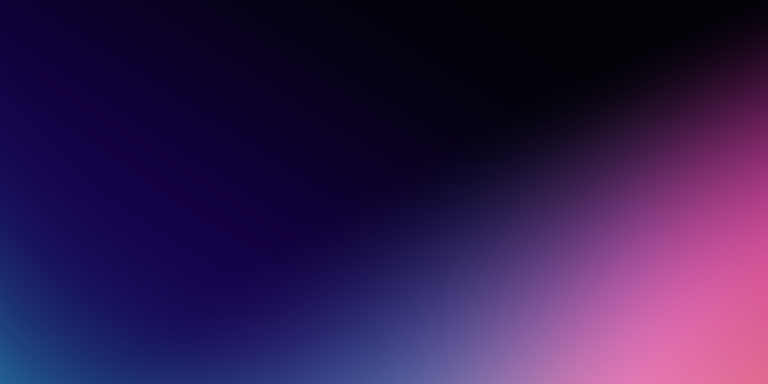
Write a WebGL 2 fragment shader that draws this background.

```glsl
#version 300 es
precision highp float;
// Soft night-sky gradient: an indigo field fading to black at the upper right,
// a teal glow in the lower left corner, and a curved diagonal band of light
// that turns from steel blue through pink to coral at the lower right.

uniform vec2 u_resolution;
out vec4 fragColor;

// Indigo at the lower left, near black at the upper right
vec3 nightField(vec2 p) {
    float fade = smoothstep(0.4, 1.65, dot(p, vec2(1.15, 0.9)));
    return mix(vec3(0.085, 0.0, 0.30), vec3(0.01, 0.005, 0.03), fade);
}

// Corner glow that hugs the left and bottom edges
float cornerGlow(vec2 p) {
    float falloff = 4.0 * p.x + 2.0 * p.y + 3.0 * p.y * p.y + 16.0 * p.x * p.y;
    return 0.9 * exp(-falloff);
}

// Strength of the light below the curved diagonal
float dawnGlow(vec2 p) {
    float depth = p.x - 0.55 * p.y - 0.3 * p.y * p.y;
    return smoothstep(0.1, 0.85, depth);
}

// Hue of the light, shifting to the right and losing green with height
vec3 dawnColor(vec2 p) {
    vec3 steel = vec3(0.42, 0.60, 0.82);
    vec3 pink = vec3(0.90, 0.47, 0.70);
    vec3 coral = vec3(0.88, 0.41, 0.55);
    vec3 color = mix(steel, pink, smoothstep(0.4, 0.88, p.x - 0.12 * p.y));
    color = mix(color, coral, smoothstep(0.8, 1.05, p.x));
    return color - p.y * vec3(0.15, 0.27, -0.1);
}

void main() {
    vec2 p = gl_FragCoord.xy / u_resolution;
    vec3 color = nightField(p);
    color = mix(color, vec3(0.14, 0.42, 0.62), cornerGlow(p));
    color = mix(color, dawnColor(p), dawnGlow(p));
    fragColor = vec4(clamp(color, 0.0, 1.0), 1.0);
}
```
